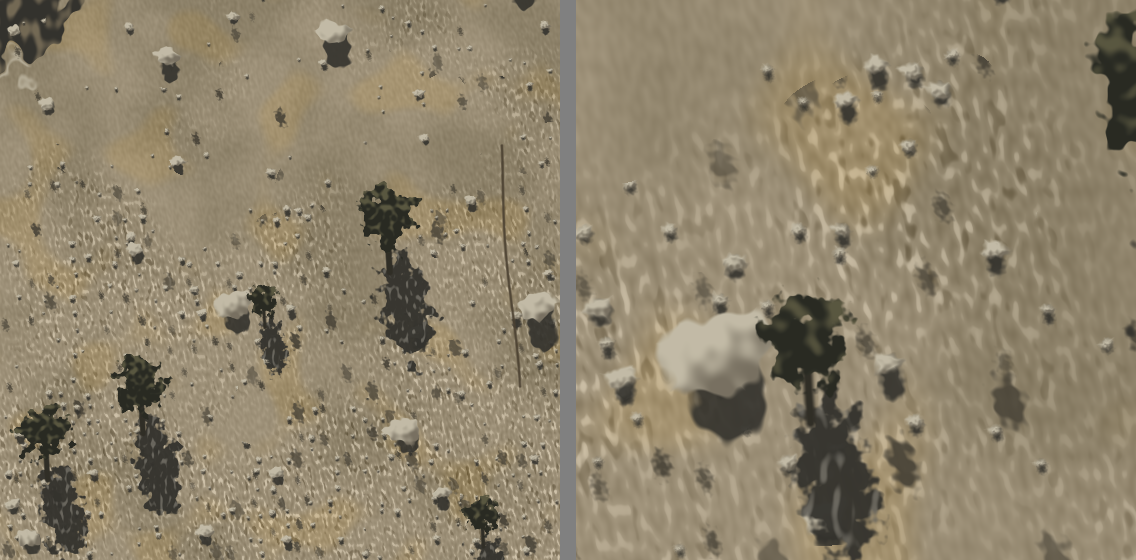
Left: the whole. Right: its middle third, enlarged.
A WebGL 2 fragment shader for this texture:

```glsl
#version 300 es
precision highp float;

uniform vec2 u_resolution;
out vec4 fragColor;

const vec2 SHADOW_DIR = vec2(0.22, -1.0);
const vec3 SHADOW = vec3(0.20, 0.195, 0.175);
const vec3 CHALK = vec3(0.76, 0.73, 0.65);

vec2 hash2(vec2 p) {
    vec3 q = fract(p.xyx * vec3(0.1031, 0.1030, 0.0973));
    q += dot(q, q.yzx + 33.33);
    return fract((q.xx + q.yz) * q.zy);
}

float gradientDot(vec2 cell, vec2 offset) {
    float angle = 6.2832 * hash2(cell).x;
    return dot(vec2(cos(angle), sin(angle)), offset);
}

float noise(vec2 p) {
    vec2 i = floor(p), f = p - i;
    vec2 w = f * f * f * (f * (f * 6.0 - 15.0) + 10.0);
    vec2 e = vec2(1.0, 0.0);
    float low = mix(gradientDot(i, f), gradientDot(i + e, f - e), w.x);
    float high = mix(gradientDot(i + e.yx, f - e.yx), gradientDot(i + 1.0, f - 1.0), w.x);
    return mix(low, high, w.y) * 1.4;
}

float fbm(vec2 p) {
    return 0.55 * noise(p) + 0.3 * noise(p * 2.1 + 7.0) + 0.15 * noise(p * 4.3 + 19.0);
}

float cover(float d, float soft) {
    return 1.0 - smoothstep(-soft, soft, d);
}

float segment(vec2 p, vec2 a, vec2 b) {
    vec2 ab = b - a;
    return length(p - a - ab * clamp(dot(p - a, ab) / dot(ab, ab), 0.0, 1.0));
}

// Irregular convex polygon of roughly unit radius
float facetedStone(vec2 p, vec2 seed) {
    float d = -1.0;
    for (int k = 0; k < 6; k++) {
        vec2 h = hash2(seed + float(k) * 13.0);
        float angle = 1.0472 * (float(k) + 0.8 * h.x);
        d = max(d, dot(p, vec2(cos(angle), sin(angle))) - mix(0.5, 0.95, h.y));
    }
    return d;
}

// Dry grass and gravel, rougher where roughness is high
vec3 ground(vec2 uv, float roughness) {
    vec2 slant = vec2(uv.x + 0.2 * uv.y, uv.y);
    float fine = noise(slant * vec2(190.0, 95.0));
    float coarse = noise(slant * vec2(95.0, 46.0) + 31.0);
    float tone = fbm(uv * 4.0 + 3.0) + 0.35 * (0.55 - uv.y);
    vec3 colour = mix(vec3(0.55, 0.505, 0.41), vec3(0.62, 0.57, 0.475), smoothstep(-0.4, 0.2, tone));
    colour += vec3(0.03, 0.01, -0.03) * smoothstep(0.1, 0.5, noise(uv * 9.0 + 40.0));
    colour += fine * mix(0.03, 0.08, roughness) + coarse * mix(0.015, 0.06, roughness);
    colour += 0.12 * roughness * smoothstep(0.2, 0.6, fine + 0.4 * coarse);
    colour -= 0.13 * roughness * smoothstep(0.3, 0.65, coarse - 0.4 * fine);
    return colour;
}

// Pale stones on a jittered grid, each throwing a dark shadow
vec3 stones(vec3 colour, vec2 uv, float cells, float density, vec2 sizes, float seed, float soft) {
    for (int n = 0; n < 9; n++) {
        vec2 cell = floor(uv * cells) + vec2(n % 3 - 1, 1 - n / 3);
        vec2 place = hash2(cell + seed), kind = hash2(cell + seed + 57.0);
        if (kind.x > density) continue;
        float size = mix(sizes.x, sizes.y, kind.y * kind.y);
        vec2 p = (uv * cells - cell - 0.2 - 0.6 * place) / (cells * size);
        if (dot(p, p) > 12.0) continue;
        float blur = soft / size, rough = noise(p * 2.3 + cell * 5.0);
        float shade = segment(p, vec2(0.1, -0.2), SHADOW_DIR * (0.5 + place.x)) - 0.62 + 0.2 * rough;
        colour = mix(colour, SHADOW, 0.9 * cover(shade, blur * 1.3));
        float body = facetedStone(p * vec2(0.85, 1.15), cell + seed) + 0.18 * rough;
        float light = smoothstep(-0.8, 0.25, p.y - 0.45 * p.x + 0.6 * rough);
        colour = mix(colour, mix(vec3(0.47, 0.44, 0.38), CHALK, light), cover(body, blur));
    }
    return colour;
}

// Small upright dark clumps
vec3 tufts(vec3 colour, vec2 uv, float cells, float density, float soft) {
    for (int n = 0; n < 9; n++) {
        vec2 cell = floor(uv * cells) + vec2(n % 3 - 1, n / 3 - 1);
        vec2 place = hash2(cell + 211.0), kind = hash2(cell + 307.0);
        if (kind.x > density) continue;
        float size = mix(0.004, 0.011, kind.y * kind.y);
        vec2 p = (uv * cells - cell - 0.2 - 0.6 * place) / (cells * size);
        p.x += 0.2 * p.y;
        float d = length(p * vec2(1.0, 0.6)) - 0.9 + 0.6 * noise(p * 1.4 + cell * 3.0);
        colour = mix(colour, vec3(0.28, 0.26, 0.215), mix(0.5, 0.95, place.y) * cover(d, 1.6 * soft / size));
    }
    return colour;
}

// Leafy crown, thin trunk and long ragged shadow
vec3 tree(vec3 colour, vec2 uv, vec2 centre, float size, float soft) {
    vec2 p = (uv - centre) / size;
    float blur = soft / size, ragged = fbm(p * 1.7 + centre * 50.0);
    float gravel = smoothstep(0.15, 0.65, noise(uv * vec2(130.0, 65.0)));
    vec2 q = p - SHADOW_DIR * 3.3;
    q.x += 0.15 * q.y;
    float shade = length(q * vec2(1.0, 0.47)) - 0.85 + 0.8 * ragged;
    colour = mix(colour, mix(SHADOW, vec3(0.40, 0.39, 0.36), gravel), 0.95 * cover(shade, blur * 2.0));
    float trunk = segment(p, vec2(0.0), vec2(0.12, -2.0)) - 0.11;
    colour = mix(colour, vec3(0.19, 0.18, 0.15), cover(trunk, blur));
    float crown = length(p * vec2(1.0, 0.9)) - 0.9 + 1.1 * ragged;
    float leaf = noise(uv * 85.0) + 0.35 * p.y;
    vec3 foliage = mix(vec3(0.16, 0.165, 0.135), vec3(0.35, 0.34, 0.25), smoothstep(-0.1, 0.7, leaf));
    return mix(colour, foliage, cover(crown, blur * 1.5));
}

void main() {
    vec2 uv = gl_FragCoord.xy / min(u_resolution.x, u_resolution.y);
    float soft = max(0.0018, 0.8 / min(u_resolution.x, u_resolution.y));
    float roughness = smoothstep(-0.3, 0.45, fbm(uv * 3.2 + 11.0) + 0.6 * (0.48 - uv.y) + 0.3 * (uv.x - 0.4));
    vec3 colour = ground(uv, roughness);

    // Broken outcrop in the upper left corner
    float crag = length(uv - vec2(0.0, 1.0)) - 0.11 + 0.13 * fbm(uv * 11.0);
    vec3 cragTone = mix(SHADOW, vec3(0.45, 0.41, 0.33), smoothstep(-0.2, 0.5, noise(uv * vec2(50.0, 28.0))));
    colour = mix(colour, CHALK, 0.7 * cover(abs(crag - 0.012) - 0.006, 0.006) * smoothstep(0.0, 0.3, noise(uv * 17.0)));
    colour = mix(colour, cragTone, cover(crag, 2.0 * soft));

    // Scatter from fine to large
    colour = tufts(colour, uv, 25.0, mix(0.07, 0.42, roughness), soft);
    colour = stones(colour, uv, 42.0, mix(0.03, 0.34, roughness), vec2(0.0025, 0.007), 17.0, soft);
    colour = stones(colour, uv, 15.0, mix(0.08, 0.22, roughness), vec2(0.007, 0.018), 83.0, soft);
    colour = stones(colour, uv, 6.0, 0.26, vec2(0.016, 0.042), 131.0, soft);

    for (int i = 0; i < 5; i++) {
        float k = float(i);
        vec2 centre = vec2(fract(0.69 + 0.39 * k), 0.62 * fract(0.99 - 0.62 * k));
        colour = tree(colour, uv, centre, mix(0.016, 0.05, abs(cos(0.65 * k))), soft);
    }

    // Slender leaning pole
    vec2 bent = uv + vec2(0.004 * sin(uv.y * 14.0), 0.0);
    float pole = segment(bent, vec2(0.893, 0.74), vec2(0.925, 0.31)) - 0.0022;
    colour = mix(colour, vec3(0.29, 0.25, 0.19), 0.9 * cover(pole, soft));

    fragColor = vec4(clamp(colour, 0.0, 1.0), 1.0);
}
```
